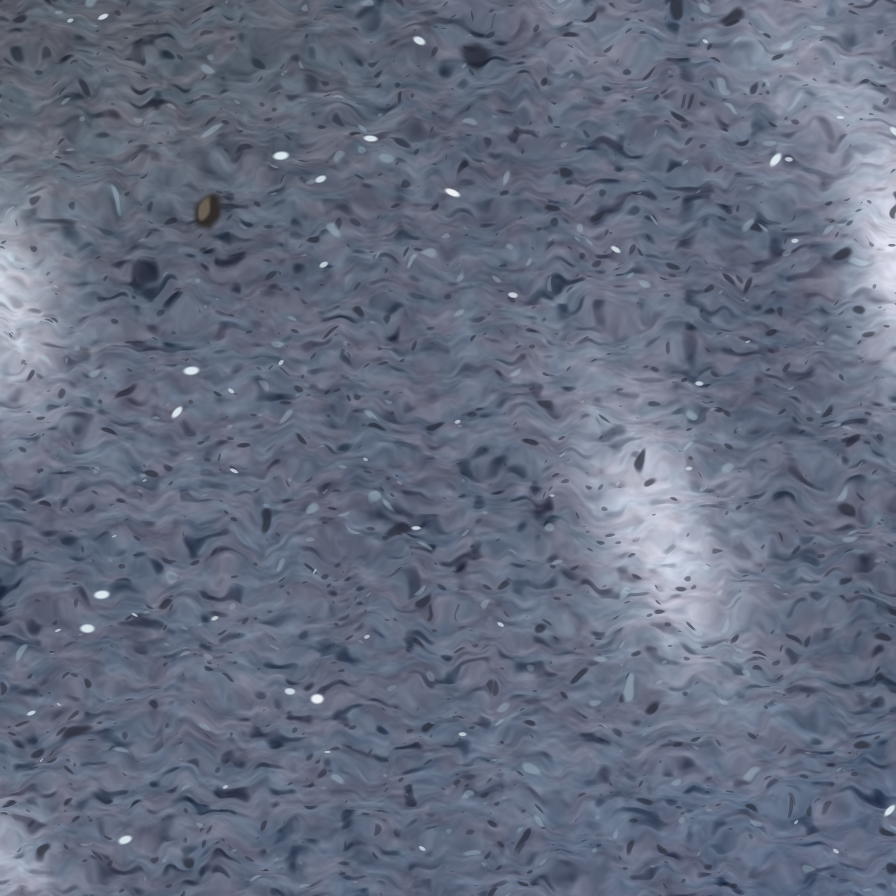
Give the GLSL for this texture, as a Shadertoy shader.

```glsl
// A slate-blue, flaky stone surface crossed by soft slanted patches of light.
// Warped, sideways-stretched noise makes the grain; hashed cells scatter chips;
// rotated Gaussians make the light.

#define BASE vec3(0.385, 0.415, 0.492)
#define LIGHT vec3(0.43, 0.42, 0.405)
#define GRAIN 0.23
#define CREASE 0.17
#define DARK_CHIP vec3(0.15, 0.16, 0.21)
#define PALE_CHIP vec3(0.60, 0.68, 0.74)
#define WARP vec2(0.014, 0.024)

float hash(vec2 p) {
    return fract(sin(dot(p, vec2(127.1, 311.7))) * 43758.5453);
}

float noise(vec2 p) {
    vec2 i = floor(p), f = fract(p);
    f = f * f * (3.0 - 2.0 * f);
    return mix(mix(hash(i), hash(i + vec2(1, 0)), f.x),
               mix(hash(i + vec2(0, 1)), hash(i + vec2(1, 1)), f.x), f.y);
}

vec2 turn(vec2 p, float a) {
    float c = cos(a), s = sin(a);
    return vec2(c * p.x + s * p.y, c * p.y - s * p.x);
}

// Gaussian patch with its own half sizes and tilt
float glow(vec2 p, vec2 centre, vec2 size, float tilt) {
    vec2 d = turn(p - centre, tilt) / size;
    return exp(-dot(d, d));
}

// Soft-edged elliptical chip
float chip(vec2 p, vec2 centre, vec2 size, float tilt) {
    return 1.0 - smoothstep(0.55, 1.15, length(turn(p - centre, tilt) / size));
}

// Chips of random size and tilt, at most one per cell
float scatter(vec2 p, float cells, float density, float seed) {
    vec2 g = p * cells, id = floor(g);
    float mask = 0.0;
    for (int y = -1; y <= 1; y++)
    for (int x = -1; x <= 1; x++) {
        vec2 c = id + vec2(x, y);
        float pick = hash(c + seed);
        if (pick > density) continue;
        vec2 centre = c + vec2(hash(c + seed + 3.1), hash(c + seed + 7.7));
        float k = hash(c + seed + 11.3);
        vec2 size = mix(0.12, 0.40, k * k) * vec2(1.0, 0.35 + 0.3 * hash(c + seed + 5.9));
        float tilt = 1.8 * (hash(c + seed + 17.9) - 0.4);
        mask = max(mask, chip(g, centre, size, tilt) * (0.45 + 0.55 * k));
    }
    return mask;
}

// Patches of light, in canvas units
float lighting(vec2 p) {
    float l = 0.90 * glow(p, vec2(0.735, 0.405), vec2(0.070, 0.155), 0.33);
    l += 0.90 * glow(p, vec2(-0.005, 0.660), vec2(0.072, 0.125), 0.15);
    l += 1.10 * glow(p, vec2(1.010, 0.720), vec2(0.062, 0.145), 0.10);
    l += 0.65 * glow(p, vec2(0.000, 0.030), vec2(0.060, 0.085), 0.50);
    l += 0.34 * glow(p, vec2(0.895, 0.930), vec2(0.075, 0.130), 0.40);
    l += 0.20 * glow(p, vec2(0.650, 0.960), vec2(0.060, 0.080), 0.30);
    l += 0.13 * glow(p, vec2(0.590, 0.610), vec2(0.110, 0.090), 0.50);
    return l;
}

void mainImage(out vec4 fragColor, in vec2 fragCoord) {
    vec2 p = fragCoord / iResolution.xy;

    // Bend the grain so that flakes curl
    vec2 bend = vec2(noise(p * 24.0), noise(p * 24.0 + 40.0)) - 0.5;
    bend += 0.5 * (vec2(noise(p * 58.0 + 9.0), noise(p * 58.0 + 63.0)) - 0.5);
    vec2 q = p + bend * WARP;

    // Broad tone: grey upper left, bluer lower right
    float upperLeft = glow(p, vec2(0.08, 0.98), vec2(0.42, 0.30), 0.0);
    vec3 col = BASE + upperLeft * vec3(-0.025, -0.028, -0.062);
    col += vec3(-0.010, 0.006, 0.022) * smoothstep(0.35, 0.0, p.y) * p.x;
    col += 0.05 * (noise(p * 7.0) - 0.5);

    // Light
    float l = lighting(p + 0.4 * bend * WARP);
    col += LIGHT * l;

    // Flaky grain at three scales, with a slight hue drift
    float g = 0.50 * noise(q * vec2(48.0, 115.0))
            + 0.32 * noise(q * vec2(95.0, 215.0) + 17.0)
            + 0.18 * noise(q * vec2(190.0, 330.0) + 31.0) - 0.5;
    col += GRAIN * g * (1.0 + 0.3 * l);
    col += vec3(-0.018, 0.006, 0.010) * 2.0 * (noise(q * vec2(40.0, 75.0) + 90.0) - 0.5);

    // Dark creases, in clusters
    float crease = smoothstep(0.64, 0.95, noise(q * vec2(52.0, 112.0) + 71.0));
    col -= CREASE * crease * (0.35 + 0.9 * noise(p * 16.0 + 5.0));

    // Scattered chips
    col = mix(col, DARK_CHIP, 0.75 * scatter(q, 34.0, 0.26, 2.0));
    col = mix(col, DARK_CHIP, 0.55 * scatter(q, 62.0, 0.25, 23.0));
    col = mix(col, PALE_CHIP + 0.25 * l, 0.55 * scatter(q, 38.0, 0.20, 51.0));
    col = mix(col, vec3(0.86, 0.91, 0.94), scatter(p, 40.0, 0.012, 77.0));

    // Larger single marks
    float dark = chip(q, vec2(0.534, 0.945), vec2(0.018, 0.016), 0.8);
    dark = max(dark, chip(q, vec2(0.443, 0.407), vec2(0.019, 0.008), 0.5));
    dark = max(dark, chip(q, vec2(0.085, 0.183), vec2(0.017, 0.010), 0.3));
    dark = max(dark, chip(q, vec2(0.818, 0.980), vec2(0.014, 0.012), 0.0));
    col = mix(col, DARK_CHIP, 0.75 * dark);
    col = mix(col, vec3(0.17, 0.15, 0.14), 0.9 * chip(q, vec2(0.229, 0.766), vec2(0.016, 0.028), -0.2));
    col = mix(col, vec3(0.46, 0.42, 0.38), 0.8 * chip(q, vec2(0.226, 0.772), vec2(0.007, 0.017), -0.2));
    float pale = max(chip(p, vec2(0.505, 0.785), vec2(0.010, 0.004), -0.4),
                     chip(p, vec2(0.354, 0.220), vec2(0.008, 0.006), 0.0));
    col = mix(col, vec3(0.92, 0.94, 0.96), pale);

    fragColor = vec4(clamp(col, 0.0, 1.0), 1.0);
}
```
